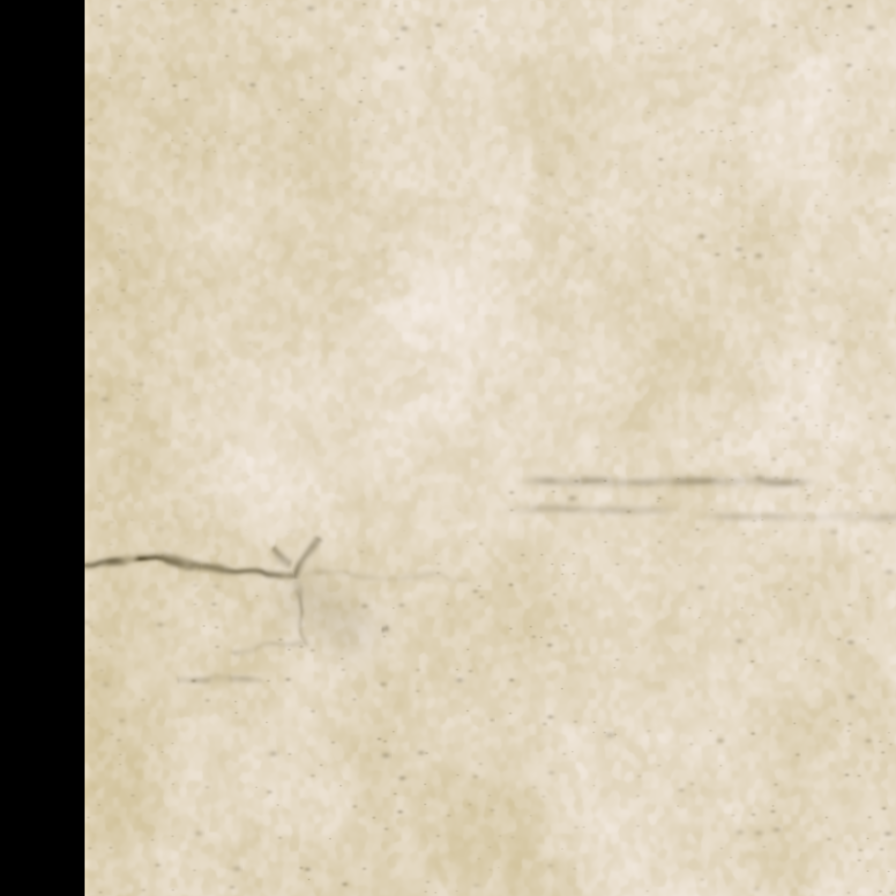
Give the GLSL for this texture, as a Shadertoy shader.

```glsl
// Aged cream paper beside a black margin: cellular noise at several scales
// makes blotches, fibres and grain; soft strokes make a ragged crack,
// faint horizontal creases and a brown smudge, with sparse specks around.

#define PAPER_LIGHT vec3(0.902, 0.858, 0.778)
#define PAPER_DARK  vec3(0.868, 0.818, 0.706)
#define STAIN_COLOR vec3(0.27, 0.23, 0.12)
#define MARGIN      0.0945
#define BLOTCH      0.55
#define GRAIN       0.62
#define CRACK_WIDTH 0.0042
#define CRACK_DEPTH 0.52
#define CREASE_DEPTH 0.23
#define SPECK_DEPTH 0.20

vec3 hash3(vec2 p) {
    vec3 q = fract(p.xyx * vec3(0.1031, 0.1030, 0.0973));
    q += dot(q, q.yxz + 33.33);
    return fract((q.xxy + q.yzz) * q.zyx);
}

// Smooth cellular noise, about -1 to 1: cell values blended by distance
float cellNoise(vec2 p) {
    vec2 cell = floor(p), f = p - cell;
    float sum = 0.0, total = 0.0;
    for (int j = -1; j <= 1; j++)
    for (int i = -1; i <= 1; i++) {
        vec2 o = vec2(i, j);
        vec3 h = hash3(cell + o + 100.0);
        vec2 d = o + 0.15 + 0.7 * h.xy - f;
        float w = exp(-5.0 * dot(d, d));
        sum += w * h.z;
        total += w;
    }
    return 2.0 * sum / total - 1.0;
}

// Sparse soft dots, one per chosen cell
float specks(vec2 p, float share) {
    vec2 cell = floor(p), f = p - cell;
    vec3 h = hash3(cell + 317.0);
    vec2 d = (f - 0.3 - 0.4 * h.xy) * vec2(0.8, 1.1);
    float size = mix(0.09, 0.2, h.x);
    return step(1.0 - share, h.z) * exp(-dot(d, d) / (size * size));
}

// Soft stroke from a to b with a gaussian profile
float stroke(vec2 p, vec2 a, vec2 b, float width) {
    vec2 ab = b - a, ap = p - a;
    float t = clamp(dot(ap, ab) / dot(ab, ab), 0.0, 1.0);
    float d = length(ap - ab * t) / width;
    return exp(-d * d);
}

// Horizontal crease that fades at both ends
float crease(vec2 p, float x0, float x1, float y) {
    float ends = smoothstep(x0, x0 + 0.05, p.x) * smoothstep(x1, x1 - 0.05, p.x);
    float d = (p.y - y) / 0.0055;
    return ends * exp(-d * d);
}

vec3 paper(vec2 p) {
    float tone = 0.62 + 0.8 * (p.x - 0.55) + 0.25 * (p.y - 0.5);
    tone += BLOTCH * (cellNoise(p * 5.0) + cellNoise(p * 15.0 + 7.0));
    tone += 0.5 * BLOTCH * cellNoise(p * vec2(17.0, 2.5) + 31.0);
    tone += GRAIN * (0.6 * cellNoise(p * 48.0) + cellNoise(p * vec2(120.0, 100.0)));
    return mix(PAPER_DARK, PAPER_LIGHT, tone);
}

float crack(vec2 p) {
    p += 0.004 * vec2(cellNoise(p * 45.0), cellNoise(p * 38.0 + 19.0));
    float w = CRACK_WIDTH;
    vec2 bend = vec2(0.175, 0.380), fork = vec2(0.332, 0.360);
    float c = stroke(p, vec2(0.08, 0.369), bend, w);
    c = max(c, stroke(p, bend, vec2(0.225, 0.365), w));
    c = max(c, 0.9 * stroke(p, vec2(0.225, 0.365), fork, w));
    c = max(c, stroke(p, fork, vec2(0.355, 0.395), w));
    c = max(c, 0.5 * stroke(p, vec2(0.305, 0.384), vec2(0.325, 0.372), w));
    c = max(c, 0.35 * stroke(p, fork, vec2(0.338, 0.285), w));
    c = max(c, 0.25 * stroke(p, vec2(0.338, 0.285), vec2(0.26, 0.272), w));
    c = max(c, 0.3 * stroke(p, vec2(0.20, 0.243), vec2(0.29, 0.240), w));
    c = max(c, 0.16 * stroke(p, fork, vec2(0.52, 0.355), w));
    c *= 0.85 + 0.5 * cellNoise(p * 60.0);
    // Dense core at the bend and a lone dot below the fork
    c += 0.5 * stroke(p, vec2(0.158, 0.379), vec2(0.182, 0.381), 0.005);
    c += 0.55 * stroke(p, vec2(0.428, 0.295), vec2(0.434, 0.296), 0.004);
    return c;
}

void mainImage(out vec4 fragColor, in vec2 fragCoord) {
    vec2 p = fragCoord / iResolution.xy;
    vec3 color = paper(p);

    // Creases, wavering and patchy
    vec2 q = p + vec2(0.0, 0.002 * cellNoise(p * 22.0));
    float folds = crease(q, 0.57, 0.92, 0.462);
    folds += 0.6 * crease(q, 0.55, 0.77, 0.431);
    folds += 0.5 * crease(q, 0.77, 1.05, 0.423);
    folds *= 0.85 + 0.5 * cellNoise(p * vec2(40.0, 70.0));

    // Specks and the smudge under the fork
    float patches = 0.6 + 0.6 * cellNoise(p * 6.0 + 53.0);
    float dirt = specks(p * 48.0, 0.08) + 0.7 * specks(p * 85.0 + 11.0, 0.08);
    float smudge = 0.09 * stroke(p, vec2(0.345, 0.33), vec2(0.39, 0.30), 0.035);

    float stain = CRACK_DEPTH * crack(p) + CREASE_DEPTH * folds;
    stain += SPECK_DEPTH * dirt * max(patches, 0.0) + smudge;
    color = mix(color, STAIN_COLOR, clamp(stain, 0.0, 0.85));

    // Black margin with a pale paper edge
    float soft = max(0.0012, 0.75 / iResolution.x);
    color += 0.04 * exp(-pow((p.x - MARGIN) / 0.004, 2.0));
    color *= smoothstep(MARGIN - soft, MARGIN + soft, p.x);
    fragColor = vec4(color, 1.0);
}
```
